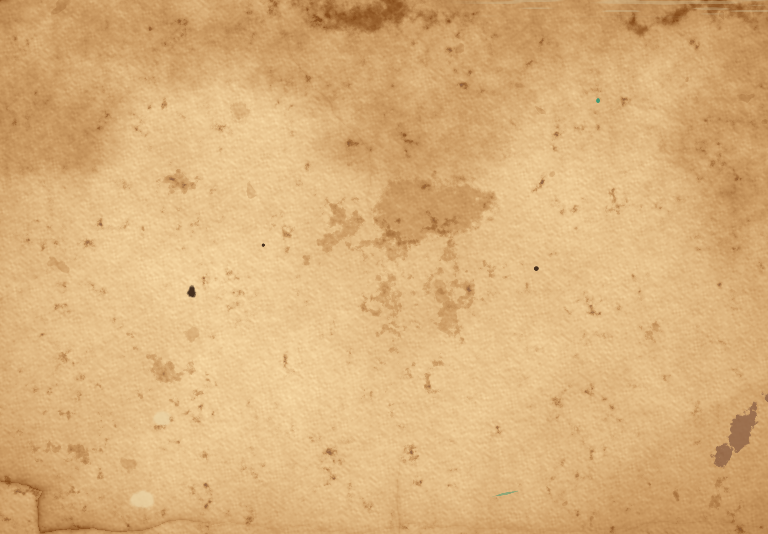
Give the GLSL for this texture, as a Shadertoy shader.

```glsl
// Old stained paper: a cream sheet with a tan wash along the top, a central blot,
// foxing, tide marks and small flecks. One stain tone is summed from warped noise
// masks and mapped to a cream-tan-rust ramp; a few odd colours are laid on top.

#define CREAM vec3(0.925, 0.785, 0.575)
#define TAN vec3(0.80, 0.61, 0.39)
#define RUST vec3(0.58, 0.36, 0.16)
#define INK vec3(0.20, 0.12, 0.07)
#define CHIP vec3(0.92, 0.83, 0.65)
#define GREEN vec3(0.15, 0.58, 0.44)
#define UMBER vec3(0.56, 0.39, 0.28)
#define BASE_TONE 0.055
#define WASH_TONE 0.23
#define FOXING_TONE 0.19
#define GRAIN 0.16
#define WARP 0.10

// Foxing clusters: centre, radii
const vec4 CLUSTERS[12] = vec4[12](
    vec4(0.73, 0.37, 0.05, 0.17), vec4(0.83, 0.38, 0.04, 0.10),
    vec4(0.63, 0.55, 0.06, 0.06), vec4(0.57, 0.41, 0.025, 0.035),
    vec4(0.30, 0.31, 0.09, 0.08), vec4(0.34, 0.66, 0.04, 0.10),
    vec4(1.14, 0.57, 0.02, 0.05), vec4(1.23, 0.38, 0.022, 0.035),
    vec4(1.33, 0.06, 0.11, 0.07), vec4(0.12, 0.17, 0.10, 0.07),
    vec4(0.52, 0.61, 0.03, 0.03), vec4(0.80, 0.50, 0.16, 0.10));

float hash(vec2 p) {
    vec3 q = fract(vec3(p.xyx) * 0.1031);
    q += dot(q, q.yzx + 33.33);
    return fract((q.x + q.y) * q.z);
}

float noise(vec2 p) {
    vec2 i = floor(p), f = fract(p);
    f = f * f * (3.0 - 2.0 * f);
    return mix(mix(hash(i), hash(i + vec2(1, 0)), f.x),
               mix(hash(i + vec2(0, 1)), hash(i + vec2(1, 1)), f.x), f.y);
}

// Layered noise, centred on zero
float fbm(vec2 p) {
    float sum = -0.5, amp = 0.52;
    for (int i = 0; i < 5; i++) {
        sum += amp * noise(p);
        p = mat2(1.6, 1.2, -1.2, 1.6) * p + 17.3;
        amp *= 0.5;
    }
    return sum;
}

float blob(vec2 p, vec2 centre, vec2 radii) {
    vec2 d = (p - centre) / radii;
    return exp(-dot(d, d));
}

// Crisp ellipse with a ragged rim
float fleck(vec2 p, vec2 centre, vec2 radii, float ragged) {
    return 1.0 - smoothstep(0.75, 1.25, length((p - centre) / radii) + ragged);
}

// Lone blots, at most one per grid cell
float blots(vec2 g, float ragged) {
    float mask = 0.0;
    for (int k = 0; k < 9; k++) {
        vec2 c = floor(g) + vec2(k % 3 - 1, k / 3 - 1);
        vec2 centre = c + vec2(hash(c + 3.1), hash(c + 8.7));
        float r = mix(0.04, 0.13, pow(hash(c + 21.4), 2.0));
        float present = step(0.84, hash(c + 40.2));
        mask = max(mask, present * fleck(g, centre, vec2(r, r * 1.3), ragged));
    }
    return mask;
}

// Lower limit of the wash that comes down from the top
float washEdge(float x) {
    return 0.68 + 0.16 * smoothstep(0.15, 0.29, x) - 0.15 * smoothstep(0.48, 0.72, x)
         + 0.06 * smoothstep(0.86, 1.0, x) - 0.20 * smoothstep(1.05, 1.42, x);
}

void mainImage(out vec4 fragColor, in vec2 fragCoord) {
    vec2 p = fragCoord / iResolution.y;
    float right = iResolution.x / iResolution.y;
    vec2 q = p + WARP * vec2(fbm(p * 9.0), fbm(p * 9.0 + 40.0));
    float fine = fbm(p * 75.0), rough = 0.6 * fine + 0.6 * fbm(p * 26.0);
    float cloud = fbm(p * 2.5 + 5.0), mottle = fbm(p * 14.0 + 9.0);

    // Sheet, top wash and darker borders
    float tone = BASE_TONE + 0.36 * cloud + 0.12 * mottle;
    float above = q.y - washEdge(q.x) + 0.2 * cloud;
    float wash = smoothstep(-0.09, 0.07, above) * (1.0 - 0.4 * blob(p, vec2(1.17, 0.79), vec2(0.15, 0.10)));
    tone += wash * (WASH_TONE + 0.30 * mottle + 0.2 * rough) + 0.14 * smoothstep(0.86, 1.0, q.y);
    tone += 0.12 * exp(-p.x / 0.07) + 0.22 * exp(-p.y / 0.06) + 0.10 * exp((p.x - right) / 0.08);
    float corner = 0.10 + 0.56 * (q.x - 1.12) - q.y;
    tone += 0.10 * smoothstep(-0.02, 0.02, corner) * smoothstep(1.05, 1.2, q.x);

    // Central blot
    float blot = blob(q, vec2(0.755, 0.62), vec2(0.07, 0.085)) + blob(q, vec2(0.87, 0.62), vec2(0.085, 0.045));
    blot *= smoothstep(0.685, 0.705, p.x + 0.05 * rough);
    tone += 0.28 * smoothstep(0.35, 0.70, blot + 1.4 * rough) * (1.0 - 0.5 * wash);

    // Foxing and lone blots
    float density = 0.0;
    for (int i = 0; i < 12; i++)
        density += blob(q, CLUSTERS[i].xy, CLUSTERS[i].zw);
    density = min(density, 1.3);
    tone += FOXING_TONE * smoothstep(0.0, 0.10, rough - 0.22 + 0.19 * density) + 0.06 * density;
    tone += 0.20 * blots(q * 9.0, 3.0 * rough);

    // Rust along the top
    float rust = blob(q, vec2(0.70, 0.975), vec2(0.13, 0.035)) + blob(q, vec2(1.19, 0.955), vec2(0.02))
               + blob(q, vec2(1.34, 0.968), vec2(0.11, 0.018));
    tone += 0.50 * smoothstep(0.25, 1.25, rust + 2.2 * rough);

    // Fold, lower crease and tide mark in the left corner
    float foldX = 0.695 - 0.17 * smoothstep(0.68, 0.95, p.y) + 0.04 * mottle;
    tone += 0.12 * exp(-abs(p.x - foldX) / 0.004) * smoothstep(0.57, 0.62, p.y);
    tone += 0.12 * exp(-abs(p.x - 0.747 + 0.02 * mottle) / 0.003) * smoothstep(0.17, 0.10, p.y);
    vec2 t = mix(p, q, 0.5);
    float tide = min(max(t.x - 0.078, t.y - 0.11 + 0.4 * t.x), t.y - 0.010);
    float halo = 0.45 * exp(-abs(tide) / 0.005) + 0.28 * exp(-abs(tide) / 0.05) * step(0.0, tide);
    tone += halo * (1.0 - 0.85 * smoothstep(0.12, 0.5, p.x));

    // Paper tooth, lit from the upper left
    vec2 tooth = mat2(0.8, 0.6, -0.6, 0.8) * p * 230.0;
    tone += GRAIN * (0.7 * noise(tooth) - 0.7 * noise(tooth + vec2(0.2, -1.0)) + fine);
    vec3 col = mix(CREAM, TAN, min(tone, 0.38) / 0.38);
    col = mix(col, RUST, clamp((tone - 0.38) / 0.62, 0.0, 1.2));

    // Umber patches, pale chips and scrapes
    vec2 diagonal = mat2(0.59, -0.81, 0.81, 0.59) * (p - vec2(1.395, 0.195));
    float umber = blob(diagonal, vec2(0), vec2(0.085, 0.028));
    col = mix(col, UMBER, 0.8 * smoothstep(0.58, 0.75, umber + 2.0 * rough));
    float chip = fleck(p, vec2(0.305, 0.215), vec2(0.018, 0.015), rough)
               + fleck(p, vec2(0.266, 0.063), vec2(0.020, 0.016), rough);
    col = mix(col, CHIP, 0.75 * chip);
    float scrape = smoothstep(0.60, 0.75, noise(p * vec2(12, 190))) * smoothstep(0.965, 0.98, p.y);
    col = mix(col, CHIP * 0.88, 0.4 * scrape * smoothstep(0.82, 0.95, p.x));

    // Dark pits and green flecks
    float pit = fleck(p, vec2(0.36, 0.452), vec2(0.007, 0.010), 2.0 * rough)
              + fleck(p, vec2(1.004, 0.497), vec2(0.004), rough) + fleck(p, vec2(0.493, 0.541), vec2(0.003), 0.0);
    col = mix(col, INK, 0.9 * pit);
    vec2 stroke = p - vec2(0, 0.22 * (p.x - 0.945));
    float green = fleck(p, vec2(1.12, 0.812), vec2(0.004, 0.005), rough)
                + 0.5 * fleck(stroke, vec2(0.945, 0.075), vec2(0.028, 0.002), 2.0 * rough);
    fragColor = vec4(mix(col, GREEN, 0.85 * green), 1.0);
}
```
